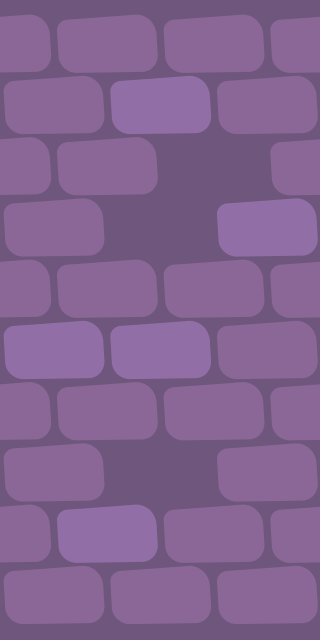
Reproduce this pattern procedurally as a Shadertoy shader.

```glsl
// Staggered wall of ten rows, three soft purple stones per row, on dark mortar.
// Each stone is a skewed box with four different corner radii; bit masks with
// one bit per stone choose which are missing and which are brighter.

// Signed distance to a box; radii: top right, bottom right, top left, bottom left
float roundedBox(vec2 p, vec2 halfSize, vec4 radii) {
    vec2 side = p.x > 0.0 ? radii.xy : radii.zw;
    float radius = p.y > 0.0 ? side.x : side.y;
    vec2 q = abs(p) - halfSize + radius;
    return min(max(q.x, q.y), 0.0) + length(max(q, 0.0)) - radius;
}

// Lopsided stone: sides lean, and the top slopes more than the bottom
float stoneDistance(vec2 p) {
    vec2 skewed = vec2(p.x + 0.06 * p.y, p.y - p.x * (0.045 + 0.0009 * p.y));
    return roundedBox(skewed, vec2(59.6, 33.4), vec4(25.0, 20.0, 13.0, 21.0));
}

bool hasBit(int mask, int bit) {
    return ((mask >> bit) & 1) == 1;
}

void mainImage(out vec4 fragColor, in vec2 fragCoord) {
    // The canvas is 384 units wide, so a stone repeats every 128
    float pixel = 384.0 / iResolution.x;
    vec2 p = fragCoord * pixel;
    vec2 pitch = vec2(128.0, 73.5);

    // Running bond: even rows are shifted by half a stone
    float row = floor((p.y - 53.0) / pitch.y + 0.5);
    float shift = mod(row, 2.0) < 0.5 ? 65.0 : 1.0;
    float column = floor((p.x - shift) / pitch.x + 0.5);
    vec2 local = p - vec2(shift, 53.0) - vec2(column, row) * pitch;

    // Stone identity wraps across the canvas
    int id = int(row) * 3 + int(mod(column, 3.0));
    bool present = id >= 0 && id < 30 && !hasBit(0x880080, id);
    bool bright = present && hasBit(0x2103010, id);

    // Flat colours with a one-pixel soft edge
    vec3 mortar = vec3(0.431, 0.339, 0.490);
    vec3 stone = bright ? vec3(0.573, 0.431, 0.651) : vec3(0.543, 0.402, 0.592);
    float coverage = clamp(0.5 - stoneDistance(local) / pixel, 0.0, 1.0);
    fragColor = vec4(mix(mortar, stone, present ? coverage : 0.0), 1.0);
}
```
